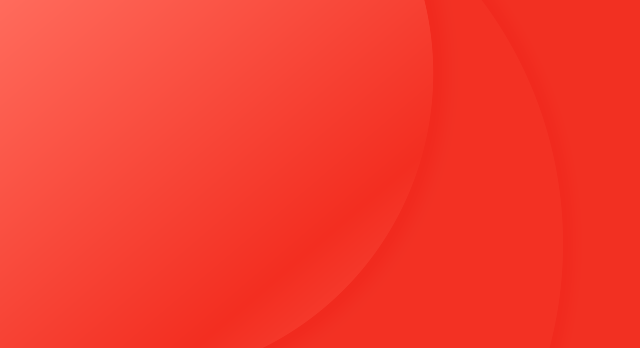
Reproduce this background procedurally as a WebGL 2 fragment shader.

```glsl
#version 300 es
precision highp float;
// Red backdrop with two large overlapping discs, each casting a soft shadow.
// Discs are circle distance functions; the front one carries a diagonal
// gradient that darkens to a crease and brightens again near its rim.

uniform vec2 u_resolution;
out vec4 fragColor;

const vec3 BASE_RED = vec3(0.949, 0.188, 0.133);
const vec3 BACK_RED = vec3(0.951, 0.192, 0.139);
const vec3 SHADOW_RED = vec3(0.945, 0.160, 0.115);
const vec3 CORAL = vec3(1.0, 0.420, 0.362);
const vec3 CREASE_RED = vec3(0.953, 0.180, 0.127);
const vec3 RIM_RED = vec3(0.961, 0.227, 0.172);

float circleDistance(vec2 p, vec2 center, float radius) {
  return length(p - center) - radius;
}

// Darkens the area just outside a disc, fading with distance
vec3 castShadow(vec3 color, float dist, float width, float strength) {
  float fade = 1.0 - smoothstep(0.0, width, max(dist, 0.0));
  return mix(color, SHADOW_RED, fade * strength);
}

// Lays a disc over the color with a smooth edge one pixel wide
vec3 layDisc(vec3 color, vec3 fill, float dist, float pixel) {
  return mix(fill, color, smoothstep(-0.5 * pixel, 0.5 * pixel, dist));
}

// Diagonal gradient running from the top left corner
vec3 discGradient(vec2 p, vec2 direction, float crease, float rim) {
  float t = dot(p - vec2(0.0, 1.0), normalize(direction));
  vec3 color = mix(CORAL, CREASE_RED, clamp(t / crease, 0.0, 1.0));
  return mix(color, RIM_RED, clamp((t - crease) / (rim - crease), 0.0, 1.0));
}

void main() {
  // Canvas height is one unit
  vec2 p = gl_FragCoord.xy / u_resolution.y;
  float pixel = 1.0 / u_resolution.y;

  float backDist = circleDistance(p, vec2(0.451, 0.299), 1.167);
  float frontDist = circleDistance(p, vec2(0.365, 0.789), 0.880);

  // Back disc
  vec3 color = castShadow(BASE_RED, backDist, 0.065, 0.85);
  color = layDisc(color, BACK_RED, backDist, pixel);

  // Front disc
  vec3 gradient = discGradient(p, vec2(0.648, -0.762), 1.124, 1.30);
  color = castShadow(color, frontDist, 0.075, 0.9);
  color = layDisc(color, gradient, frontDist, pixel);

  fragColor = vec4(color, 1.0);
}
```
